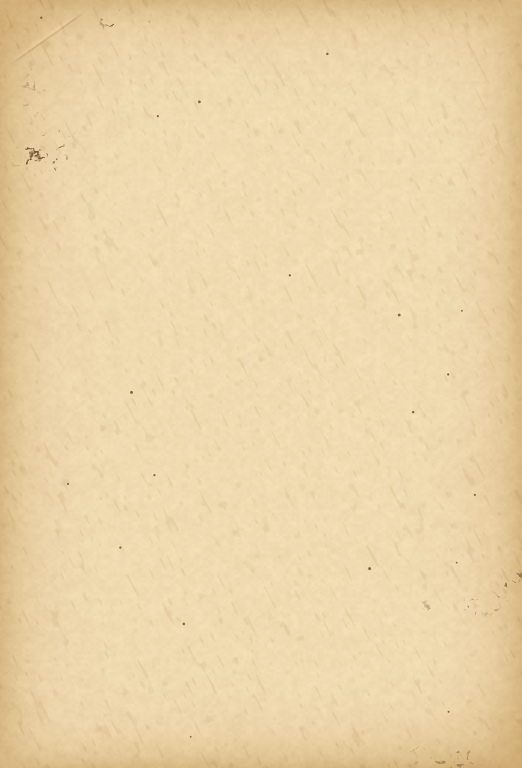
Reproduce this texture procedurally as a Shadertoy shader.

```glsl
// Aged blank paper: a pale cream sheet with toasted borders and darker corners.
// Distance to each side drives the toning; value noise adds grain and fibres,
// and masked noise adds flecks, scuffs and a corner crease.

#define PAPER vec3(0.943, 0.858, 0.696)
#define TOAST vec3(0.815, 0.675, 0.455)
#define INK vec3(0.36, 0.23, 0.12)
#define EDGE_WIDTH 0.034
#define EDGE_STRENGTH 0.78
#define GRAIN 0.026
#define FIBRE 0.022
#define FLECK_CELLS 9.0
#define FLECK_CHANCE 0.42

float hash(vec2 p) {
    return fract(sin(dot(p, vec2(127.1, 311.7))) * 43758.5453);
}

float noise(vec2 p) {
    vec2 i = floor(p), f = fract(p);
    f = f * f * (3.0 - 2.0 * f);
    return mix(mix(hash(i), hash(i + vec2(1, 0)), f.x),
               mix(hash(i + vec2(0, 1)), hash(i + vec2(1, 1)), f.x), f.y);
}

float fbm(vec2 p) {
    float sum = 0.0, amp = 0.5;
    for (int i = 0; i < 4; i++) {
        sum += amp * noise(p);
        p = mat2(1.6, 1.2, -1.2, 1.6) * p + 7.3;
        amp *= 0.5;
    }
    return sum / 0.9375;
}

mat2 rotation(float a) {
    return mat2(cos(a), sin(a), -sin(a), cos(a));
}

// Soft elliptical falloff, 1 at the centre
float blob(vec2 p, vec2 centre, vec2 radius) {
    vec2 q = (p - centre) / radius;
    return exp(-dot(q, q));
}

// Broken dark threads and crumbs inside an ellipse
float scuff(vec2 p, vec2 centre, vec2 radius) {
    float mask = blob(p, centre, radius);
    float thread = 1.0 - smoothstep(0.0, 0.05, abs(fbm(p * 48.0 + centre * 31.0) - 0.5));
    float crumbs = smoothstep(0.52, 0.78, noise(p * 230.0 + centre * 17.0));
    return smoothstep(0.15, 0.75, mask) * thread * crumbs;
}

// Sparse round flecks, one candidate per cell
float flecks(vec2 p, float pixel) {
    vec2 cell = floor(p * FLECK_CELLS);
    vec2 offset = 0.15 + 0.7 * vec2(hash(cell + 3.1), hash(cell + 8.7));
    float d = length(p - (cell + offset) / FLECK_CELLS);
    float radius = mix(0.0007, 0.0016, hash(cell + 5.3));
    float dot_ = 1.0 - smoothstep(radius - pixel * 0.5, radius + pixel, d);
    return dot_ * step(hash(cell + 1.9), FLECK_CHANCE);
}

// Toning that builds up towards the four sides
float toning(vec2 p, float width) {
    float wobble = 0.75 + 0.5 * fbm(p * 5.0);
    vec4 d = vec4(p.x, width - p.x, p.y, 1.0 - p.y) / (EDGE_WIDTH * wobble);
    vec4 t = exp(-d * vec4(0.82, 0.90, 1.0, 0.92));
    return 1.0 - (1.0 - t.x) * (1.0 - t.y) * (1.0 - t.z) * (1.0 - t.w);
}

void mainImage(out vec4 fragColor, in vec2 fragCoord) {
    vec2 p = fragCoord / iResolution.y;
    float pixel = 1.0 / iResolution.y;
    float width = iResolution.x / iResolution.y;
    vec2 r = vec2(width - p.x, p.y);
    vec2 l = vec2(p.x, 1.0 - p.y);

    // Sheet, borders and mottled corners
    float tone = EDGE_STRENGTH * toning(p, width);
    float mottle = fbm(p * 26.0);
    tone += 0.30 * blob(r, vec2(0.0), vec2(0.11, 0.08)) * (0.4 + mottle);
    tone += 0.22 * blob(l, vec2(0.0), vec2(0.09, 0.10)) * (0.5 + mottle);
    tone += 0.05 * (fbm(p * 7.0) - 0.5);
    vec3 colour = mix(PAPER, TOAST, clamp(tone, 0.0, 1.15));

    // Paper grain and short slanted fibres
    float grain = noise(p * 260.0) + noise(p * 120.0 + 9.0) - 1.0;
    vec2 q = rotation(1.1) * p;
    float fibre = smoothstep(0.74, 0.95, noise(q * vec2(75.0, 210.0)));
    colour += GRAIN * grain * vec3(0.8, 0.9, 1.0);
    colour -= FIBRE * 1.8 * fibre * vec3(0.8, 1.0, 1.2);

    // Diagonal crease, upper left
    vec2 c = rotation(-0.615) * (l * vec2(1, -1) - vec2(0.062, -0.050));
    float line = exp(-pow(c.y / 0.0013, 2.0)) * (1.0 - smoothstep(0.035, 0.065, abs(c.x)));
    colour -= 0.10 * line * (0.3 + mottle) * vec3(0.8, 1.0, 1.1);
    colour += 0.03 * exp(-pow((c.y - 0.003) / 0.002, 2.0)) * (1.0 - smoothstep(0.03, 0.06, abs(c.x)));

    // Scuffs: strong at upper left, faint at lower right
    float marks = scuff(l, vec2(0.162, 0.027), vec2(0.032, 0.014));
    marks += scuff(l, vec2(0.055, 0.203), vec2(0.034, 0.032));
    marks += 0.45 * scuff(l, vec2(0.092, 0.170), vec2(0.026, 0.012));
    marks += 0.35 * scuff(l, vec2(0.046, 0.125), vec2(0.020, 0.040));
    marks += 0.60 * scuff(r, vec2(0.055, 0.215), vec2(0.034, 0.016));
    marks += 0.80 * scuff(r, vec2(0.010, 0.243), vec2(0.018, 0.014));
    marks += 0.40 * scuff(r, vec2(0.118, 0.207), vec2(0.022, 0.012));
    marks += 0.45 * scuff(r, vec2(0.105, 0.012), vec2(0.060, 0.020));
    colour = mix(colour, INK, clamp(marks * 0.85, 0.0, 0.85));

    colour = mix(colour, INK, 0.75 * flecks(p, pixel));
    fragColor = vec4(clamp(colour, 0.0, 1.0), 1.0);
}
```
